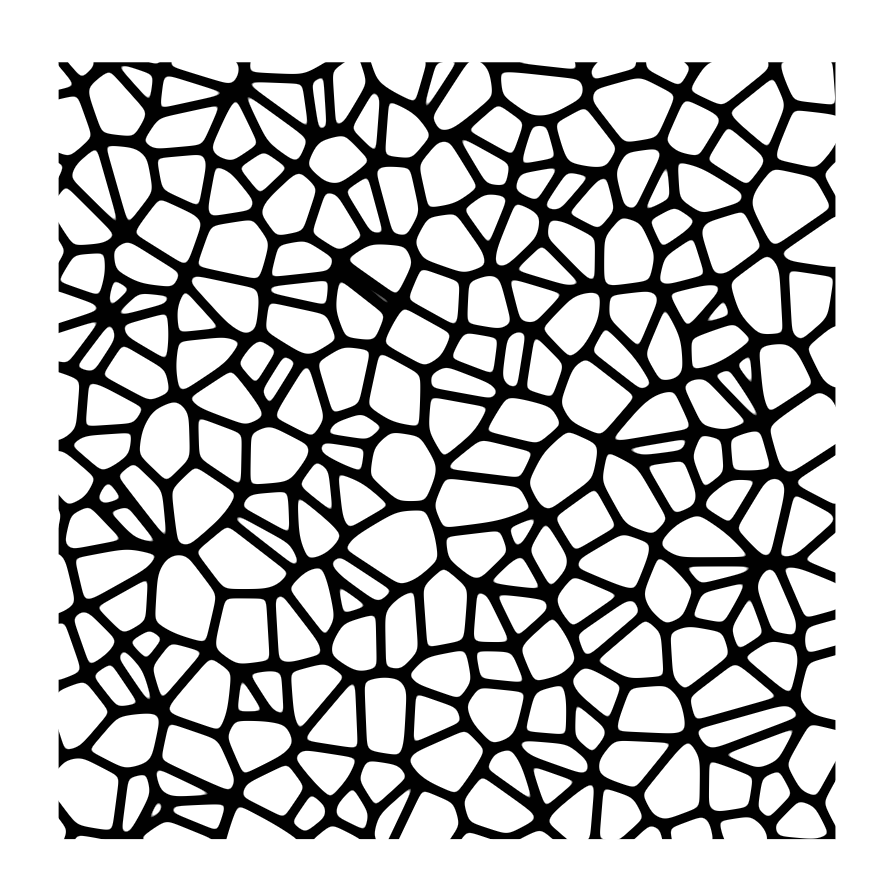
Give the GLSL for this pattern, as a Shadertoy shader.

```glsl
// Square panel of black, softly rounded Voronoi cracks on white.

const float CELLS = 15.0;         // seeds along one side of the panel
const float HALF_SIDE = 0.4335;   // panel half size, in canvas heights
const float HALF_LINE = 0.0052;   // half width of a crack
const float ROUNDING = 0.0028;    // softness of the cell corners
const float SCATTER = 1.8;        // seed displacement, in grid steps
const int REACH = 3;              // grid steps searched each way
const vec2 PANEL_OFFSET = vec2(0.0045, -0.003);
const vec3 INK = vec3(0.005);
const vec3 PAPER = vec3(1.0);

vec2 hash22(vec2 p) {
    vec2 q = vec2(dot(p, vec2(127.1, 311.7)), dot(p, vec2(269.5, 183.3)));
    return fract(sin(q) * 43758.5453);
}

// Seed position belonging to one grid square
vec2 seedPoint(vec2 square, float scatter) {
    return square + 0.5 + (hash22(square) - 0.5) * scatter;
}

// Vector from p to its nearest seed
vec2 nearestSeed(vec2 p, float scatter) {
    vec2 nearest = vec2(100.0);
    for (int y = -REACH; y <= REACH; y++)
    for (int x = -REACH; x <= REACH; x++) {
        vec2 toSeed = seedPoint(floor(p) + vec2(x, y), scatter) - p;
        if (dot(toSeed, toSeed) < dot(nearest, nearest)) nearest = toSeed;
    }
    return nearest;
}

// Exponential smooth minimum of the distances to all cell walls
float wallDistance(vec2 p, float scatter, float softness) {
    vec2 own = nearestSeed(p, scatter);
    float sum = 1e-20;
    for (int y = -REACH; y <= REACH; y++)
    for (int x = -REACH; x <= REACH; x++) {
        vec2 other = seedPoint(floor(p) + vec2(x, y), scatter) - p;
        vec2 across = other - own;
        float gap = length(across);
        if (gap > 0.0001) {
            float wall = dot(0.5 * (own + other), across / gap);
            sum += exp(-wall / softness);
        }
    }
    return -softness * log(sum);
}

float boxDistance(vec2 p, float halfSide) {
    vec2 d = abs(p) - halfSide;
    return max(d.x, d.y);
}

// Coverage of the region where the distance is negative
float coverage(float dist, float pixel) {
    return clamp(0.5 - dist / pixel, 0.0, 1.0);
}

void mainImage(out vec4 fragColor, in vec2 fragCoord) {
    float pixel = 1.0 / iResolution.y;
    vec2 p = (fragCoord - 0.5 * iResolution.xy) * pixel - PANEL_OFFSET;

    // Cracks, measured in grid steps and scaled back to canvas units
    float gridScale = 0.5 * CELLS / HALF_SIDE;
    vec2 grid = p * gridScale + 40.0;
    float wall = wallDistance(grid, SCATTER, ROUNDING * gridScale) / gridScale;

    // Ink only inside the panel
    float ink = coverage(wall - HALF_LINE, pixel);
    ink *= coverage(boxDistance(p, HALF_SIDE), pixel);
    fragColor = vec4(mix(PAPER, INK, ink), 1.0);
}
```
